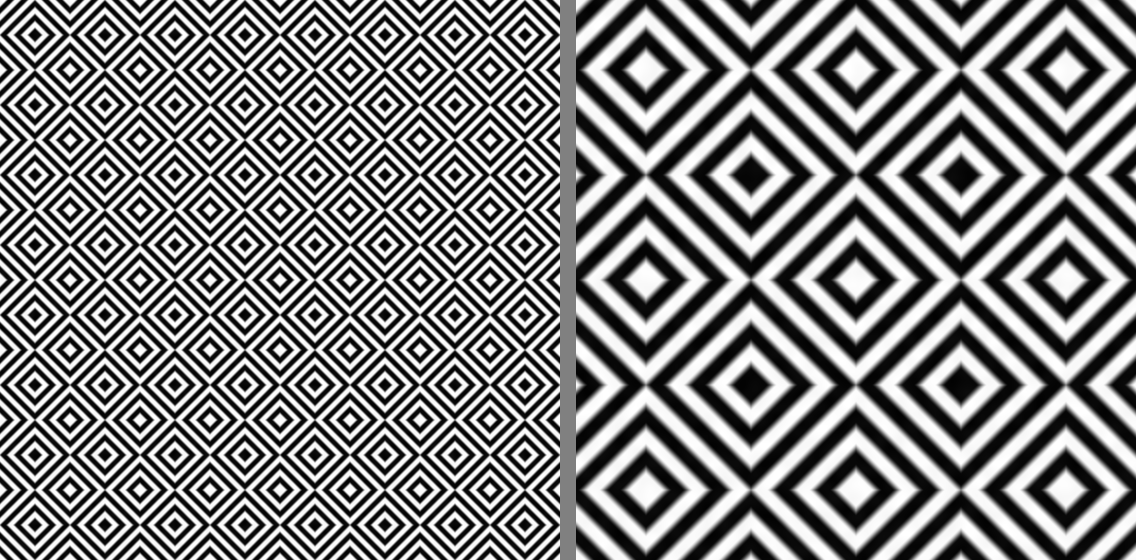
Left, the full canvas; right, a detail of the centre.
This pattern is drawn by a Shadertoy shader. Its source:

```glsl
// Black and white concentric diamonds on a seamless checkered lattice.

const float REPEATS = 8.0;         // tiles across and down
const float BANDS = 10.0;          // stripes from a black centre to a white one
const float EDGE_SOFTNESS = 0.0024; // half width of an edge, in canvas units
const float GRAIN_CELLS = 96.0;    // whole number, so the grain wraps
const float GRAIN_AMOUNT = 0.035;
const vec3 INK = vec3(0.025);
const vec3 PAPER = vec3(0.985);

// Random unit vector for a lattice point
vec2 hashGradient(vec2 p) {
    vec3 q = fract(vec3(p.xyx) * vec3(0.1031, 0.1030, 0.0973));
    q += dot(q, q.yzx + 33.33);
    float angle = 6.28318 * fract((q.x + q.y) * q.z);
    return vec2(cos(angle), sin(angle));
}

// Gradient noise that repeats after a whole number of cells
float tiledNoise(vec2 p, float period) {
    vec2 cell = floor(p);
    vec2 f = p - cell;
    vec2 blend = f * f * f * (f * (f * 6.0 - 15.0) + 10.0);
    vec2 lo = mod(cell, period);
    vec2 hi = mod(cell + 1.0, period);
    float a = dot(hashGradient(lo), f);
    float b = dot(hashGradient(vec2(hi.x, lo.y)), f - vec2(1.0, 0.0));
    float c = dot(hashGradient(vec2(lo.x, hi.y)), f - vec2(0.0, 1.0));
    float d = dot(hashGradient(hi), f - 1.0);
    return mix(mix(a, b, blend.x), mix(c, d, blend.x), blend.y);
}

// Diamond distance from the tile centre: 0 there, 1 at the tile corners
float diamond(vec2 p) {
    vec2 q = abs(fract(p) - 0.5);
    return q.x + q.y;
}

// Signed distance to the nearest stripe edge in stripe widths, positive on paper
float stripeDistance(float radius, float bands) {
    // The clamp keeps both kinds of centre solid
    float s = clamp(radius * bands, 0.5, bands - 0.5);
    return 0.5 - abs(mod(s - 0.5, 2.0) - 1.0);
}

void mainImage(out vec4 fragColor, in vec2 fragCoord) {
    vec2 uv = fragCoord / iResolution.xy;
    float pixel = 1.0 / min(iResolution.x, iResolution.y);

    // Stripes, with distance measured across their slanted edges
    float stripeWidth = inversesqrt(2.0) / (REPEATS * BANDS);
    float dist = stripeDistance(diamond(uv * REPEATS), BANDS) * stripeWidth;
    float halfEdge = max(EDGE_SOFTNESS, 0.75 * pixel);
    float paper = smoothstep(-halfEdge, halfEdge, dist);

    // Faint print grain
    float grain = tiledNoise(uv * GRAIN_CELLS, GRAIN_CELLS) * GRAIN_AMOUNT;
    vec3 color = mix(INK, PAPER, paper) + grain;
    fragColor = vec4(clamp(color, 0.0, 1.0), 1.0);
}
```
